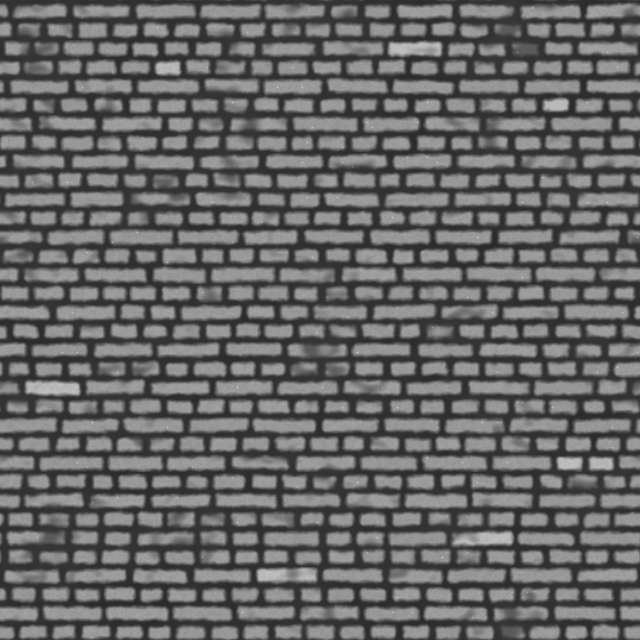
Give the GLSL for this texture, as a WebGL 1 fragment shader.

```glsl
precision highp float;
// Weathered grey brick wall: rows of long bricks alternate with rows of short ones.
// Jittered joints give each brick a soft rounded-box distance; periodic gradient
// noise wobbles the outlines and adds stains, mottling and grain.

uniform vec2 u_resolution;

#define ROWS 34.0           // rows up the canvas, even number
#define LONG_COUNT 10.0     // bricks across a long row
#define SHORT_COUNT 20.0    // bricks across a short row
#define JOINT_JITTER 0.36   // joint shift, in row heights
#define HALF_GAP 0.155      // half mortar width, in row heights
#define CORNER 0.17         // corner radius, in row heights
#define SOFTNESS 0.15       // half width of the blurred edge, in row heights
#define WOBBLE 0.11         // outline irregularity
#define STAIN 0.75          // strength of the dark stains
#define BRICK_GREY 0.605
#define MORTAR_GREY 0.19
#define STAIN_GREY 0.27

float hash(vec2 p) {
  vec3 q = fract(p.xyx * vec3(0.1031, 0.1030, 0.0973));
  q += dot(q, q.yzx + 33.33);
  return fract((q.x + q.y) * q.z);
}

float cornerSlope(vec2 cell, vec2 offset, vec2 period) {
  float angle = 6.28318 * hash(mod(cell, period) + 17.3);
  return dot(vec2(cos(angle), sin(angle)), offset);
}

// Gradient noise over the unit canvas, repeating at its borders.
float noise(vec2 uv, vec2 period) {
  vec2 p = uv * period;
  vec2 i = floor(p), f = p - i;
  vec2 w = f * f * f * (f * (f * 6.0 - 15.0) + 10.0);
  vec2 e = vec2(1.0, 0.0);
  float low = mix(cornerSlope(i, f, period), cornerSlope(i + e, f - e, period), w.x);
  float high = mix(cornerSlope(i + e.yx, f - e.yx, period),
                   cornerSlope(i + 1.0, f - 1.0, period), w.x);
  return mix(low, high, w.y);
}

float roundedBox(vec2 p, vec2 halfSize, float radius) {
  vec2 d = abs(p) - halfSize + radius;
  return length(max(d, 0.0)) + min(max(d.x, d.y), 0.0) - radius;
}

// Position of a joint, in row heights from the start of its row.
float joint(float index, float count, float row) {
  float shift = hash(vec2(mod(index, count) + 3.7, row + 51.0));
  return index * ROWS / count + JOINT_JITTER * shift;
}

// Signed distance to the brick in this cell; id receives its number and row.
float brickDistance(vec2 p, out vec2 id) {
  float row = mod(floor(p.y), ROWS);
  float isLong = mod(row, 2.0);
  float count = mix(SHORT_COUNT, LONG_COUNT, isLong);
  float x = p.x + ROWS * hash(vec2(row, 7.1));

  // Find the joints on either side.
  float index = floor(x * count / ROWS);
  if (x < joint(index, count, row)) index -= 1.0;
  float left = joint(index, count, row);
  float right = joint(index + 1.0, count, row);
  id = vec2(mod(index, count), row);

  // Some long bricks are cut in two, mostly in a few rows.
  float cutChance = 0.04 + 0.4 * pow(hash(vec2(row, 23.0)), 5.0);
  if (isLong > 0.5 && hash(id + 81.0) < cutChance) {
    float middle = 0.5 * (left + right);
    if (x < middle) right = middle;
    else { left = middle; id.x += 0.5; }
  }

  // Vary the height, seat and tilt of each brick.
  vec2 q = vec2(x - 0.5 * (left + right), fract(p.y) - 0.5);
  q.y += 0.06 * (hash(id + 5.0) - 0.5) + 0.05 * q.x * (hash(id + 9.0) - 0.5);
  vec2 halfSize = vec2(0.5 * (right - left), 0.5) - HALF_GAP;
  halfSize -= vec2(0.06, 0.04) * hash(id + 13.0);
  return roundedBox(q, halfSize, CORNER);
}

void main() {
  vec2 uv = gl_FragCoord.xy / u_resolution;
  vec2 id;
  float d = brickDistance(uv * ROWS + vec2(0.0, 0.1), id);

  // Stains gather in broad patches and differ from brick to brick.
  float broad = noise(uv, vec2(7.0, 9.0));
  float blotch = noise(uv, vec2(32.0, 44.0));
  float tone = hash(id + 29.0);
  float stain = smoothstep(0.17, 0.7, 0.65 * broad + 0.7 * blotch + 0.5 * (tone - 0.5));

  // Worn outline with a blurred edge.
  d += WOBBLE * (noise(uv, vec2(52.0, 60.0)) + 0.4 * noise(uv, vec2(130.0)));
  d += 0.05 * stain;
  float face = 1.0 - smoothstep(-SOFTNESS, SOFTNESS, d);

  // Face tone, rare pale bricks, mottling and stains.
  float brick = BRICK_GREY + 0.03 * (tone - 0.5);
  brick += 0.12 * step(0.994, hash(id + 37.0));
  brick += 0.03 * noise(uv, vec2(90.0, 110.0)) + 0.035 * noise(uv, vec2(260.0));
  brick = mix(brick, STAIN_GREY, STAIN * stain);

  // Sparse pale specks on the faces.
  vec2 speckCell = floor(uv * 128.0);
  float speck = 1.0 - smoothstep(0.08, 0.28, length(fract(uv * 128.0) - 0.5));
  brick += 0.16 * speck * step(0.985, hash(speckCell + 61.0));

  float mortar = MORTAR_GREY + 0.03 * broad + 0.02 * blotch;
  gl_FragColor = vec4(vec3(mix(mortar, brick, face)), 1.0);
}
```
